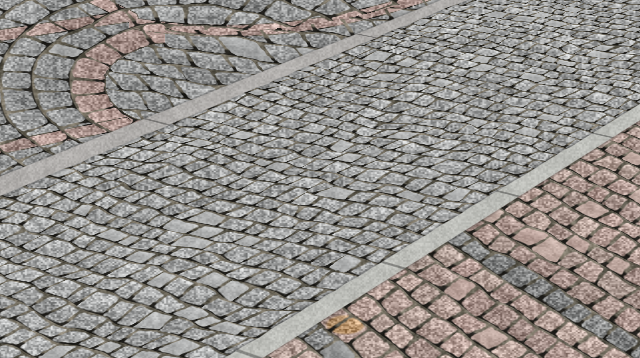
This texture is drawn by a WebGL 1 fragment shader. Its source:

```glsl
precision highp float;
uniform vec2 u_resolution;

float hash(vec2 p) {
  return fract(sin(dot(p, vec2(127.1, 311.7))) * 43758.55);
}

float noise(vec2 p) {
  vec2 i = floor(p), f = fract(p);
  f = f * f * (3.0 - 2.0 * f);
  return mix(mix(hash(i), hash(i + vec2(1, 0)), f.x),
             mix(hash(i + vec2(0, 1)), hash(i + vec2(1, 1)), f.x), f.y);
}

vec2 warp(vec2 p, float amount) {
  return p + amount * (vec2(noise(p), noise(p + 37.0)) - 0.5);
}

// Irregular division of a line: index, distance to lower and upper border
vec3 split(float x, float seed, float jitter) {
  float i = floor(x);
  if (x < i + jitter * hash(vec2(i, seed))) i -= 1.0;
  float low = i + jitter * hash(vec2(i, seed));
  float high = i + 1.0 + jitter * hash(vec2(i + 1.0, seed));
  return vec3(i, x - low, high - x);
}

// One tilted stone of staggered rows: edge distance, height in row, id, row
vec4 cobble(vec2 g, float rowJitter, float tilt) {
  vec3 row = split(g.y, 5.0, rowJitter);
  vec3 col = split(g.x + 0.5 * mod(row.x, 2.0), row.x + 11.0, 0.4);
  float id = hash(vec2(col.x, row.x));
  vec2 local = 0.5 * vec2(col.y - col.z, row.y - row.z);
  vec2 extent = 0.5 * vec2(col.y + col.z, row.y + row.z);
  vec2 lean = tilt * (vec2(id, hash(vec2(id, 2.0))) - 0.5);
  extent -= 0.04 * vec2(hash(vec2(id, 7.0)), hash(vec2(id, 9.0)));
  vec2 border = extent - abs(local + lean * local.yx);
  float corner = 0.16;
  float edge = corner - length(max(corner - border, 0.0));
  return vec4(edge, row.y, id, row.x);
}

vec3 shadeStone(vec4 stone, vec3 base, vec2 p, float gap) {
  float grain = noise(p * vec2(180.0, 240.0)) - 0.5;
  float patches = noise(p * 60.0) - 0.5;
  float smoothFace = step(0.9, stone.z);
  vec3 face = base * (0.91 + 0.17 * stone.z);
  face += grain * mix(0.38, 0.12, smoothFace) + patches * 0.11;
  face += 0.06 * smoothstep(0.45, 0.85, stone.y);
  float wear = 0.06 * (noise(p * 110.0) - 0.5);
  float top = smoothstep(0.0, gap * 1.8, stone.x + wear);
  float sand = noise(p * 45.0 + 4.0);
  vec3 joint = mix(vec3(0.27, 0.26, 0.22), vec3(0.56, 0.53, 0.47), sand);
  joint += 0.16 * grain;
  float shadow = smoothstep(0.0, 0.06, stone.y) * smoothstep(0.4, 0.25, stone.y);
  joint *= 1.0 - 0.7 * shadow;
  return mix(joint, face, top);
}

float segmentDistance(vec2 p, vec2 a, vec2 b) {
  vec2 d = b - a;
  return length(p - a - d * clamp(dot(p - a, d) / dot(d, d), 0.0, 1.0));
}

// Concentric paving with rose ribbons around straight rows
vec3 fanPaving(vec2 p, vec3 grey, vec3 rose) {
  vec2 d = (warp(p * 12.0, 0.18) / 12.0 - vec2(0.52, 0.765)) / vec2(0.1, 0.052);
  float ring = length(d) + 0.73;
  vec4 stone = cobble(vec2(atan(d.x, d.y) * max(floor(ring), 1.0), ring), 0.0, 0.12);
  float sweep = p.y - 0.914 - 0.31 * (p.x - 0.63) * (p.x - 0.63);
  float right = step(0.46, p.x) * step(sweep, 0.0);
  float arc = step(abs(stone.w - 3.0), 0.1) * step(p.x, 0.46);
  if (ring < 3.0 || right > 0.5)
    stone = cobble(vec2(d.x + 0.4 * d.y, d.y + 0.25 * d.x) * 1.1, 0.25, 0.2);
  float ribbon = abs(sweep) + step(p.x, 0.36);
  ribbon = min(ribbon, segmentDistance(p, vec2(-0.1, 0.886), vec2(0.36, 0.955)));
  ribbon = min(ribbon, segmentDistance(p, vec2(0.25, 1.01), vec2(0.37, 0.95)));
  ribbon = min(ribbon, segmentDistance(p, vec2(-0.1, 0.566), vec2(0.35, 0.656)));
  ribbon -= 0.016;
  float tint = max(arc, smoothstep(0.003, -0.003, ribbon));
  stone.x = min(stone.x, abs(ribbon) * 30.0);
  return shadeStone(stone, mix(grey * 0.92, rose, tint), p, 0.035);
}

// Straight paving with dark rows
vec3 rosePaving(vec2 p, vec2 ground, vec3 grey, vec3 rose) {
  vec2 g = vec2(ground.x / 0.052, (ground.y + 0.163 * ground.x - 0.2643) / 0.009 + 0.5);
  vec4 stone = cobble(warp(g, 0.25), 0.15, 0.2);
  float band = max(step(abs(stone.w), 0.1), step(abs(stone.w + 7.0), 0.1));
  vec3 base = mix(rose, vec3(0.71, 0.65, 0.61), 0.6 * hash(vec2(stone.z, 3.0)));
  base = mix(base, grey * 0.82, band);
  float rust = length((p - vec2(0.965, 0.093)) / vec2(0.06, 0.03));
  base = mix(base, vec3(0.68, 0.54, 0.39), smoothstep(1.0, 0.75, rust));
  return shadeStone(stone, base, p, 0.05);
}

vec3 kerb(vec2 p, float along, float period, vec3 base) {
  float seam = abs(mod(along + 0.5 * period, period) - 0.5 * period);
  vec3 c = base + 0.11 * (noise(p * 210.0) - 0.5) + 0.05 * (noise(p * 22.0) - 0.5);
  return c * mix(0.68, 1.0, smoothstep(0.0002, 0.0009, seam));
}

void main() {
  vec2 p = gl_FragCoord.xy / u_resolution.y;
  vec3 grey = vec3(0.635, 0.64, 0.64);
  vec3 rose = vec3(0.67, 0.575, 0.55);

  // Ground plane seen in perspective
  float depth = 1.0 / (2.25 - p.y);
  vec2 ground = vec2((p.x - 4.3) * depth, depth);
  float along = ground.y + 0.1 * ground.x;

  // Central lane
  vec2 lane = vec2(ground.x / 0.043, (ground.y + 0.096 * ground.x) / 0.0078);
  lane = warp(lane * 0.25, 0.22) / 0.25;
  vec3 color = shadeStone(cobble(warp(lane, 0.35), 0.25, 0.28), grey, p, 0.052);

  // Heights above the four kerb edges
  float wobble = 0.004 * (noise(p * 35.0) - 0.5);
  float farTop = p.y - 0.507 - 0.40 * p.x;
  float farBottom = p.y - 0.453 - 0.42 * p.x + wobble;
  float nearTop = p.y + 0.384 - 0.612 * p.x + wobble;
  float nearBottom = p.y + 0.462 - 0.63 * p.x;
  float soft = 0.0025;

  // Kerbs with shaded rims
  vec3 farKerb = kerb(p, along - 0.386, 0.112, vec3(0.69, 0.68, 0.67));
  vec3 nearKerb = kerb(p, along - 0.3415, 0.056, vec3(0.74, 0.745, 0.725));
  color *= mix(0.8, 1.0, smoothstep(0.0, 0.01, -farBottom));
  color *= mix(0.7, 1.0, smoothstep(0.0, 0.009, nearTop));
  color = mix(color, farKerb, smoothstep(-soft, soft, farBottom));
  color = mix(color, nearKerb, smoothstep(soft, -soft, nearTop));

  // Outer paving
  vec3 fans = fanPaving(p, grey, rose) * mix(0.8, 1.0, smoothstep(0.0, 0.008, farTop));
  vec3 roses = rosePaving(p, ground, grey, rose);
  roses *= mix(0.75, 1.0, smoothstep(0.0, 0.01, -nearBottom));
  color = mix(color, fans, smoothstep(-soft, soft, farTop));
  color = mix(color, roses, smoothstep(soft, -soft, nearBottom));
  gl_FragColor = vec4(clamp(color, 0.0, 1.0), 1.0);
}
```
